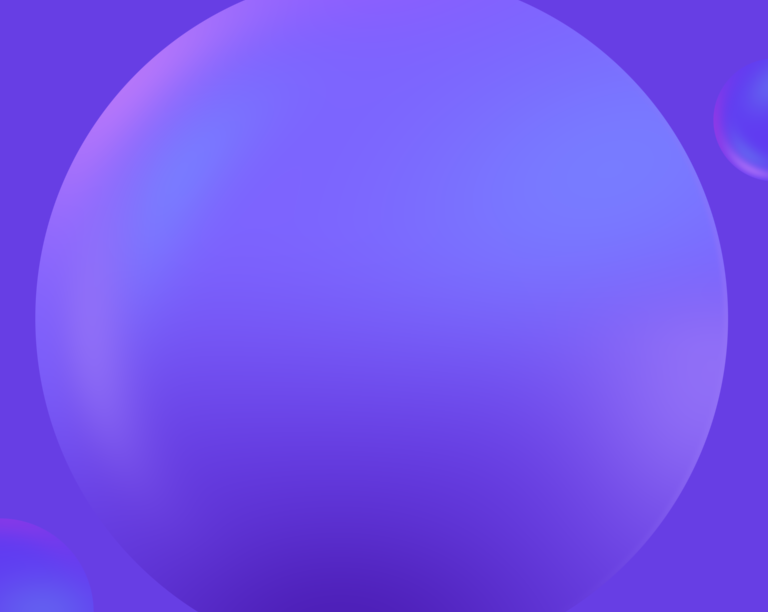
Write a WebGL 1 fragment shader that draws this background.

```glsl
precision highp float;
// Glossy violet sphere with two small bubbles on a flat violet backdrop.
uniform vec2 u_resolution;

const vec3 BACKDROP = vec3(0.405, 0.243, 0.895);
const vec3 VIOLET = vec3(0.490, 0.385, 0.995);
const vec3 DEEP = vec3(0.285, 0.100, 0.690);
const vec3 BLUE = vec3(0.470, 0.490, 1.000);
const vec3 LILAC = vec3(0.585, 0.455, 0.970);
const vec3 PINK = vec3(0.730, 0.470, 0.980);
const vec3 ORCHID = vec3(0.560, 0.360, 1.000);
const vec3 MAGENTA = vec3(0.600, 0.220, 0.890);
const vec3 INDIGO = vec3(0.375, 0.230, 0.945);
const vec3 AZURE = vec3(0.390, 0.390, 0.940);

float bell(float x) {
  return exp(-x * x);
}

// Soft elliptical spot, tilted by an angle in radians.
float spot(vec2 p, vec2 center, vec2 radii, float tilt) {
  vec2 d = p - center;
  float c = cos(tilt), s = sin(tilt);
  return bell(length(vec2(c * d.x + s * d.y, c * d.y - s * d.x) / radii));
}

// Soft arc around the origin: radius and angle, each with a spread.
float arc(vec2 p, float radius, float width, float angle, float spread) {
  float r = length(p);
  float along = dot(p, vec2(cos(angle), sin(angle))) / max(r, 0.001);
  float turn = acos(clamp(along, -1.0, 1.0));
  return bell((r - radius) / width) * bell(turn / spread);
}

// Smooth coverage of the unit disc; soft is the edge width.
float disc(vec2 p, float soft) {
  return 1.0 - smoothstep(-soft, soft, length(p) - 1.0);
}

vec3 sphereColor(vec2 p) {
  // Vertical body shading
  vec3 color = mix(BACKDROP, VIOLET, smoothstep(-0.55, 0.30, p.y));
  color = mix(color, DEEP, 0.90 * spot(p, vec2(-0.12, -0.95), vec2(0.62, 0.40), 0.0));

  // Broad light on the upper and right sides
  color = mix(color, ORCHID, 0.75 * spot(p, vec2(-0.10, 1.0), vec2(0.52, 0.18), 0.0));
  color = mix(color, BLUE, 0.95 * spot(p, vec2(0.66, 0.43), vec2(0.62, 0.36), 0.35));
  float lowerSide = 1.0 - smoothstep(-0.10, 0.25, p.y);
  color = mix(color, LILAC, 0.85 * lowerSide * spot(p, vec2(0.95, -0.18), vec2(0.36, 0.46), -0.25));

  // Curved reflections on the left
  color = mix(color, BLUE, 0.90 * arc(p, 0.72, 0.13, 2.55, 0.50));
  color = mix(color, LILAC, 0.75 * arc(p, 0.84, 0.11, 3.18, 0.48));
  color = mix(color, VIOLET, 0.60 * arc(p, 1.0, 0.08, 3.20, 0.40));
  color = mix(color, PINK, 0.90 * arc(p, 1.0, 0.13, 2.40, 0.48));

  // Fine bright rim on the right
  return mix(color, LILAC, 0.45 * arc(p, 0.995, 0.010, 0.0, 0.60));
}

vec3 sideBubbleColor(vec2 p) {
  vec3 color = mix(INDIGO, AZURE, 0.90 * spot(p, vec2(-0.05, 0.55), vec2(0.50, 0.32), 0.8));
  color = mix(color, AZURE, 0.85 * arc(p, 0.72, 0.16, 4.05, 0.65));
  color = mix(color, MAGENTA, 0.75 * arc(p, 1.0, 0.17, 3.25, 0.75));
  return mix(color, PINK, 0.65 * arc(p, 0.90, 0.09, 4.25, 0.55));
}

vec3 cornerBubbleColor(vec2 p) {
  vec3 color = mix(INDIGO, AZURE, 0.85 * spot(p, vec2(0.45, 0.0), vec2(0.62, 0.40), 0.0));
  return mix(color, MAGENTA, 0.60 * arc(p, 1.0, 0.20, 1.50, 0.75));
}

void main() {
  // Height of the canvas is one unit
  vec2 uv = gl_FragCoord.xy / u_resolution.y;
  float soft = 0.9 / u_resolution.y;
  float aspect = u_resolution.x / u_resolution.y;

  float sphereRadius = 0.566, sideRadius = 0.1005, cornerRadius = 0.153;
  vec2 sphere = (uv - vec2(0.497 * aspect, 0.480)) / sphereRadius;
  vec2 side = (uv - vec2(1.009 * aspect, 0.804)) / sideRadius;
  vec2 corner = uv / cornerRadius;

  vec3 color = BACKDROP;
  color = mix(color, sphereColor(sphere), disc(sphere, soft / sphereRadius));
  color = mix(color, sideBubbleColor(side), disc(side, soft / sideRadius));
  color = mix(color, cornerBubbleColor(corner), disc(corner, soft / cornerRadius));
  gl_FragColor = vec4(color, 1.0);
}
```
